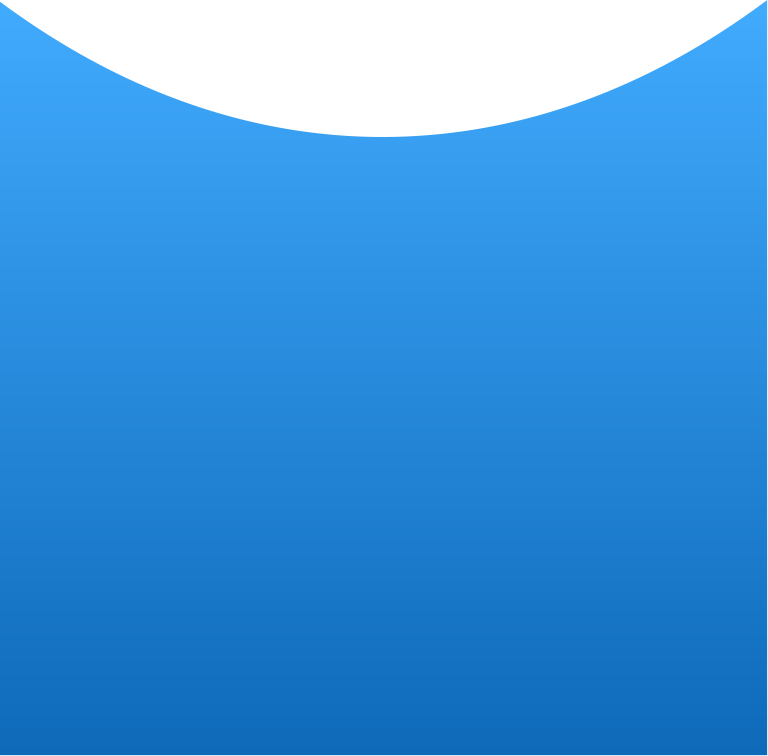
Reproduce this background procedurally as a Shadertoy shader.

```glsl
// A blue vertical gradient panel under a broad white bowl that hangs from
// the top edge. The bowl is a shallow even curve; the panel stops just short
// of the right and bottom borders, leaving a pale hairline.

// Height of the bowl's lower rim at horizontal position x (canvas units)
float bowlRim(float x) {
    float u = (x - 0.498) / 0.501;
    float u2 = u * u;
    return 1.0 - 0.1812 * (1.0 - u2 * (0.95 + 0.05 * u2));
}

// Antialiased coverage from a signed distance and the size of one pixel
float coverage(float dist, float pixel) {
    return clamp(dist / pixel + 0.5, 0.0, 1.0);
}

void mainImage(out vec4 fragColor, in vec2 fragCoord) {
    vec2 uv = fragCoord / iResolution.xy;
    vec2 pixel = 1.0 / iResolution.xy;

    // Panel gradient, deep blue to sky blue
    vec3 deepBlue = vec3(0.055, 0.412, 0.725);
    vec3 skyBlue = vec3(0.255, 0.670, 0.995);
    vec3 color = mix(deepBlue, skyBlue, uv.y);

    // White bowl, with the edge width adjusted for the slope of the rim
    float rim = bowlRim(uv.x);
    float slope = (bowlRim(uv.x + 0.001) - rim) / 0.001;
    float edgeWidth = length(vec2(slope * pixel.x, pixel.y));
    color = mix(color, vec3(1.0), coverage(uv.y - rim, edgeWidth));

    // Pale hairline at the right and bottom borders
    float panel = coverage(0.9989 - uv.x, pixel.x) * coverage(uv.y - 0.0011, pixel.y);
    color = mix(vec3(1.0), color, panel);

    fragColor = vec4(color, 1.0);
}
```
